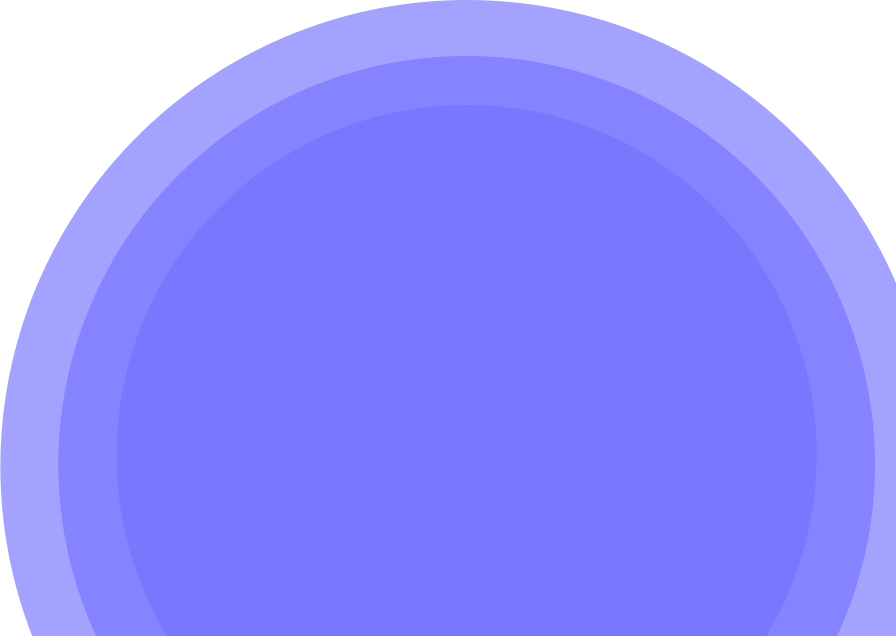
Give the GLSL for this background, as a Shadertoy shader.

```glsl
// Three nested violet discs on white, cut off by the right and lower edges.
// Each disc is a circle distance function, blended from the outermost inwards.
// Lengths are fractions of the canvas width, measured from the top left.

const vec3 BACKGROUND  = vec3(1.0);
const vec3 OUTER_COLOR  = vec3(0.640, 0.638, 1.0);
const vec3 MIDDLE_COLOR = vec3(0.522, 0.512, 1.0);
const vec3 INNER_COLOR  = vec3(0.471, 0.469, 1.0);

// Disc centre in xy, radius in z
const vec3 OUTER_DISC  = vec3(0.5212, 0.5208, 0.5208);
const vec3 MIDDLE_DISC = vec3(0.5208, 0.5182, 0.4557);
const vec3 INNER_DISC  = vec3(0.5208, 0.5078, 0.3906);

// Coverage of a disc at p, with an edge one pixel wide
float discCoverage(vec2 p, vec3 disc, float pixel) {
    float distanceToEdge = length(p - disc.xy) - disc.z;
    return clamp(0.5 - distanceToEdge / pixel, 0.0, 1.0);
}

void mainImage(out vec4 fragColor, in vec2 fragCoord) {
    // Top-left origin, unit width
    float pixel = 1.0 / iResolution.x;
    vec2 p = vec2(fragCoord.x, iResolution.y - fragCoord.y) * pixel;

    // Stack the discs from back to front
    vec3 color = BACKGROUND;
    color = mix(color, OUTER_COLOR, discCoverage(p, OUTER_DISC, pixel));
    color = mix(color, MIDDLE_COLOR, discCoverage(p, MIDDLE_DISC, pixel));
    color = mix(color, INNER_COLOR, discCoverage(p, INNER_DISC, pixel));

    fragColor = vec4(color, 1.0);
}
```
